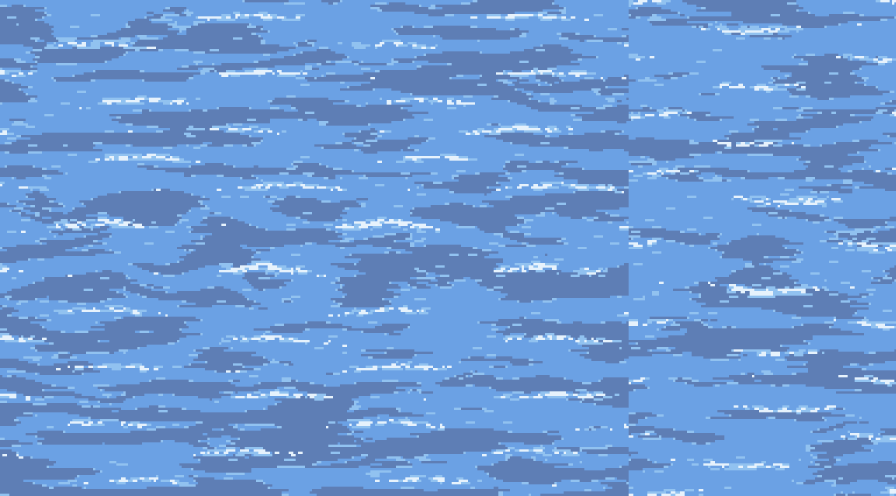
Give the GLSL for this texture, as a WebGL 1 fragment shader.

```glsl
precision highp float;
uniform vec2 u_resolution;

#define CELL_ROWS 213.0
#define SEAM_X 1.268
#define PATCH_FREQ vec2(6.5, 42.0)
#define DARK_LEFT 0.475
#define DARK_RIGHT 0.437
#define ROW_GAP 0.057
#define CREST_GAP 0.575
#define CREST_HALF 0.14
#define CREST_RISE 0.011
#define BASE vec3(0.42, 0.63, 0.895)
#define DARK vec3(0.37, 0.495, 0.71)
#define LIGHT vec3(0.57, 0.76, 0.94)

float hash(vec2 p) {
  return fract(sin(dot(p, vec2(127.1, 311.7))) * 43758.5453);
}

float noise(vec2 p) {
  vec2 i = floor(p), f = fract(p);
  f = f * f * (3.0 - 2.0 * f);
  return mix(mix(hash(i), hash(i + vec2(1, 0)), f.x),
             mix(hash(i + vec2(0, 1)), hash(i + vec2(1, 1)), f.x), f.y);
}

float fbm(vec2 p) {
  return 0.6 * noise(p) + 0.27 * noise(p * 2.1 + 17.0) + 0.13 * noise(p * 4.3 + 41.0);
}

// Widen the wave rows inside the middle band
float stretchBand(float y) {
  return y - 0.37 * (clamp(y, 0.385, 0.6) - 0.385);
}

// x: signed height above the nearest crest, y: strength along it
vec2 crest(vec2 p, float side) {
  p += side * vec2(0.13, 0.021);
  float row = floor(p.y / ROW_GAP);
  float along = p.x / CREST_GAP + 0.5 * mod(row, 2.0) + 0.2 * hash(vec2(row, 3.0));
  float id = floor(along);
  float x = (fract(along) - 0.5) * CREST_GAP / CREST_HALF;
  float bend = CREST_RISE * (cos(x * 2.6) * 0.5 + 0.12 * sin(x * 9.0 + id));
  float y = (fract(p.y / ROW_GAP) - 0.5) * ROW_GAP;
  float lean = (hash(vec2(id, row)) - 0.5) * 0.008 * x;
  float power = 0.55 + 0.45 * hash(vec2(row, id + 9.0));
  return vec2(y - bend * (1.0 - 2.0 * side) - lean,
              power * (1.0 - smoothstep(0.25, 1.0, abs(x))));
}

vec3 water(vec2 p) {
  vec2 cell = floor(p * CELL_ROWS);
  p = (cell + 0.5) / CELL_ROWS;
  float side = step(SEAM_X, p.x);
  p.y = stretchBand(p.y);

  // Flat ragged patches, sheared row by row
  vec2 q = p + vec2(side * 3.7, 0.0);
  q.y += 0.028 * (noise(q * vec2(9.0, 12.0)) - 0.5);
  q.x += 0.045 * (hash(vec2(cell.y, 7.0)) - 0.5);
  float depth = fbm(q * PATCH_FREQ);
  depth += 0.05 * cos(6.2832 * (p.y / ROW_GAP - 0.5));

  // Crests push the dark water away
  vec2 c = crest(p, side);
  float near = c.x / 0.008;
  depth += 0.17 * c.y * exp(-near * near);
  float level = mix(DARK_LEFT, DARK_RIGHT, side);
  vec3 color = mix(DARK, BASE, step(level, depth));

  // Short light dashes on patch rims and around crests
  float shift = floor(4.0 * hash(vec2(cell.y, 1.0)));
  float dash = hash(vec2(floor((cell.x + shift) / 4.0), cell.y));
  float rim = step(level, depth) * step(depth, level + 0.026);
  float glow = step(abs(c.x), 0.0075) * c.y;
  color = mix(color, LIGHT, max(rim * step(dash, 0.48), step(dash, glow * 0.6)));

  // Broken white foam along the crest line
  float speck = hash(vec2(floor((cell.x + shift) / 2.0), cell.y + 50.0));
  float foam = step(abs(c.x), 0.0035) * step(speck, c.y * 0.72);
  return mix(color, vec3(0.9, 0.95, 0.99), foam);
}

void main() {
  // Average nine samples to smooth the cell edges
  vec3 sum = vec3(0.0);
  for (int j = 0; j < 3; j++) {
    for (int i = 0; i < 3; i++) {
      vec2 offset = (vec2(float(i), float(j)) - 1.0) / 3.0;
      sum += water((gl_FragCoord.xy + offset) / u_resolution.y);
    }
  }
  gl_FragColor = vec4(sum / 9.0, 1.0);
}
```
